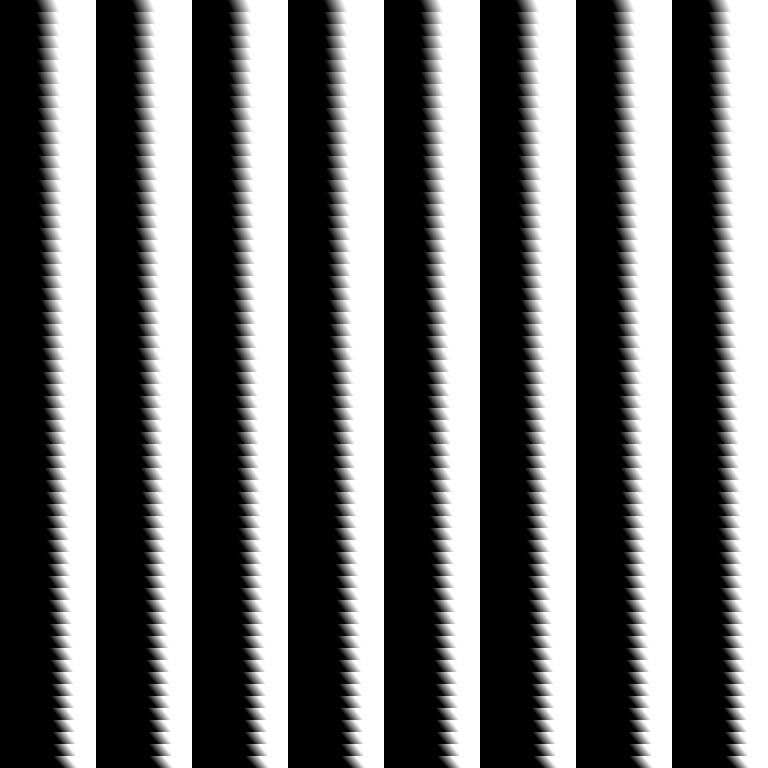
Reproduce this pattern procedurally as a Shadertoy shader.

```glsl
#define COLUMNS 8.0
#define TEETH 64.0
#define EDGE_TOP 0.495
#define EDGE_SLOPE 0.09
#define EDGE_BEND 0.095
#define RAMP_TOP 0.205
#define RAMP_BOTTOM 0.155
#define SHIFT_TOP 0.05
#define SHIFT_BOTTOM 0.10
#define SAMPLES 3

// Brightness of the stripes at a point of the unit canvas
float stripeShade(vec2 uv) {
    float depth = 1.0 - uv.y;
    float across = fract(uv.x * COLUMNS);
    float tooth = fract(depth * TEETH) - 0.5;

    // The soft edge drifts right on the way down, with a sawtooth on top
    float edge = EDGE_TOP + depth * (EDGE_SLOPE + EDGE_BEND * depth);
    edge += tooth * mix(SHIFT_TOP, SHIFT_BOTTOM, depth);

    float ramp = mix(RAMP_TOP, RAMP_BOTTOM, depth);
    return clamp((across - edge) / ramp + 0.5, 0.0, 1.0);
}

void mainImage(out vec4 fragColor, in vec2 fragCoord) {
    // Average a small grid inside each pixel to smooth the hard edges
    float shade = 0.0;
    for (int j = 0; j < SAMPLES; j++) {
        for (int i = 0; i < SAMPLES; i++) {
            vec2 offset = (vec2(i, j) + 0.5) / float(SAMPLES) - 0.5;
            shade += stripeShade((fragCoord + offset) / iResolution.xy);
        }
    }
    shade /= float(SAMPLES * SAMPLES);
    fragColor = vec4(vec3(shade), 1.0);
}
```
